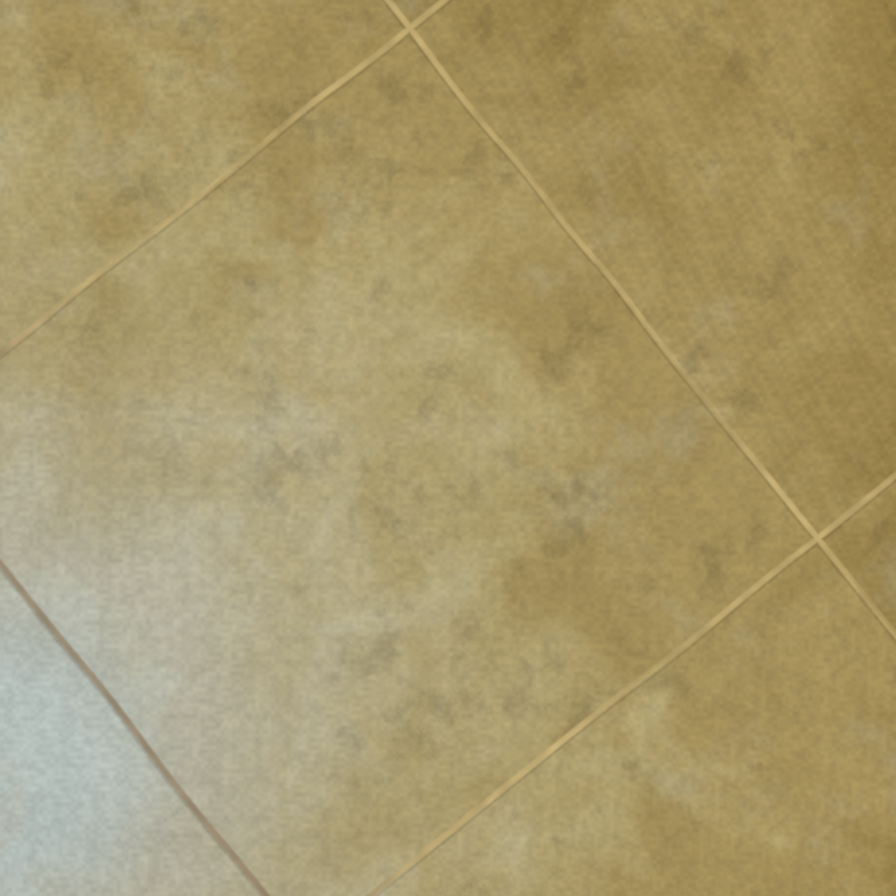
Write a three.js fragment shader that draws this texture.

```glsl
varying vec2 vUv;

const vec2 CORNER = vec2(0.456, 0.969);     // one grout crossing
const vec2 AXIS = vec2(0.6245, -0.7810);    // direction of one tile edge
const float TILE = 0.73;
const float GROUT_HALF = 0.0034;
const float EDGE_SOFT = 0.0022;
const float WOBBLE = 0.007;

const vec2 GLARE_CENTER = vec2(0.0, 0.14);
const float GLARE_SPREAD = 0.96;
const float MOTTLE = 0.75;
const float GRAIN = 0.065;

const vec3 GLARE = vec3(0.71, 0.75, 0.73);
const vec3 PALE = vec3(0.70, 0.68, 0.59);
const vec3 SAND = vec3(0.69, 0.65, 0.50);
const vec3 TAN = vec3(0.68, 0.62, 0.43);
const vec3 OCHRE = vec3(0.645, 0.565, 0.355);
const vec3 UMBER = vec3(0.60, 0.51, 0.29);
const vec3 GROUT_CREAM = vec3(0.77, 0.68, 0.46);
const vec3 GROUT_BROWN = vec3(0.56, 0.49, 0.39);

float hash(vec2 p) {
  return fract(sin(dot(p, vec2(127.1, 311.7))) * 43758.5453);
}

float noise(vec2 p) {
  vec2 i = floor(p);
  vec2 f = fract(p);
  f = f * f * (3.0 - 2.0 * f);
  return mix(mix(hash(i), hash(i + vec2(1.0, 0.0)), f.x),
             mix(hash(i + vec2(0.0, 1.0)), hash(i + vec2(1.0, 1.0)), f.x), f.y);
}

float fbm(vec2 p) {
  float sum = 0.0;
  float amp = 0.42;
  for (int i = 0; i < 6; i++) {
    sum += amp * noise(p);
    p = mat2(0.8, 0.6, -0.6, 0.8) * p * 2.03 + 17.3;
    amp *= 0.6;
  }
  return sum;
}

// Glazed colour from the cool glare (0) out to the warm far side (1)
vec3 glaze(float t) {
  vec3 c = mix(GLARE, PALE, smoothstep(0.08, 0.27, t));
  c = mix(c, SAND, smoothstep(0.24, 0.42, t));
  c = mix(c, TAN, smoothstep(0.38, 0.62, t));
  c = mix(c, OCHRE, smoothstep(0.58, 0.86, t));
  return mix(c, UMBER, smoothstep(0.88, 1.3, t));
}

void main() {
  // Rotated square grid with slightly uneven joints
  vec2 p = vUv - CORNER;
  vec2 q = vec2(dot(p, AXIS), dot(p, vec2(AXIS.y, -AXIS.x))) / TILE;
  q += WOBBLE * (vec2(noise(vUv * 9.0), noise(vUv * 9.0 + 31.0)) - 0.5);
  vec2 tile = floor(q);
  vec2 joint = floor(q + 0.5);
  vec2 side = (q - joint) * TILE;

  // Cloudy mottling, different on each tile
  vec2 m = vUv + 20.0 * vec2(hash(tile + 3.0), hash(tile + 8.0));
  vec2 warp = vec2(noise(m * 12.0), noise(m * 12.0 + 11.0)) - 0.5;
  float cloud = fbm(m * 9.0 + warp * 0.7) - 0.5;
  float glareDist = length((vUv - GLARE_CENTER) * vec2(1.0, 0.92)) / GLARE_SPREAD;
  float tone = glareDist + MOTTLE * cloud * smoothstep(0.05, 0.7, glareDist);
  vec3 color = glaze(tone);

  // Pale blooms, faint broken stains and shading that follows the mottling
  float bloom = smoothstep(0.55, 0.78, fbm(m * 12.0 + 5.0));
  float stain = smoothstep(0.56, 0.78, fbm(m * 22.0 + 23.0));
  color = mix(color, PALE, 0.28 * bloom);
  color *= 1.0 - 0.09 * stain * smoothstep(0.2, 0.5, glareDist);
  color *= 1.0 - 0.12 * cloud;

  // Fine grain
  float grain = noise(m * 230.0) + noise(m * 115.0 + 7.0) - 1.0;
  color *= 1.0 + GRAIN * grain;

  // Grout: shaded on one side, cream in warm areas and brown in the glare
  vec2 body = 1.0 - smoothstep(GROUT_HALF - EDGE_SOFT, GROUT_HALF + EDGE_SOFT, abs(side));
  vec2 shade = 1.0 - smoothstep(0.0, EDGE_SOFT * 1.6, abs(side - GROUT_HALF * 1.3));
  float cool = 1.0 - smoothstep(0.35, 0.55, glareDist);
  vec3 grout = mix(GROUT_CREAM, GROUT_BROWN, cool);
  grout *= 0.92 + 0.16 * noise(vUv * 60.0);
  float wear = mix(0.25, 0.95, noise(vUv * 11.0 + joint * 5.0));
  wear = max(wear, 0.75 * cool);
  color *= 1.0 - 0.10 * max(shade.x, shade.y);
  color = mix(color, grout, wear * max(body.x, body.y));

  gl_FragColor = vec4(color, 1.0);
}
```
